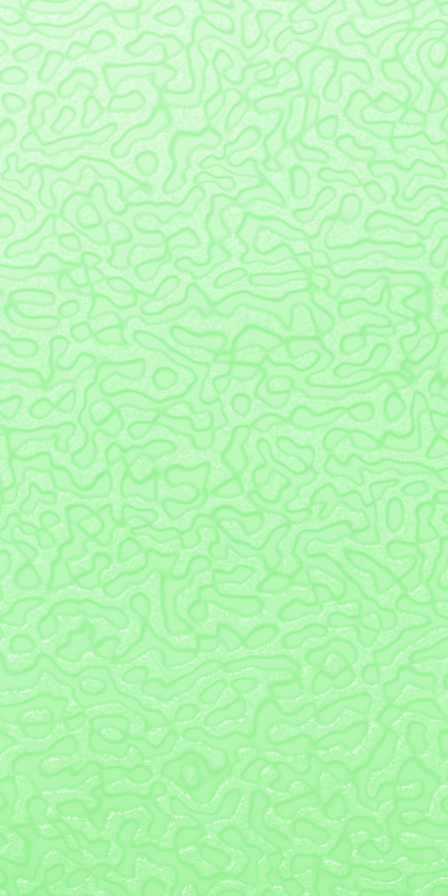
Reproduce this texture procedurally as a Shadertoy shader.

```glsl
// Embossed pale green leather: a random field of tilted waves forms
// worm-shaped pads. Their edges become soft grooves, the pads carry a fine
// grain, and a slanted light fades from the top to a glossier foot.

const float TAU = 6.2831853;
const int WAVES = 30;
const float MEAN_WAVENUMBER = 105.0;
const vec3 SHADE_GREEN = vec3(0.63, 0.95, 0.62);
const vec3 LIGHT_GREEN = vec3(0.84, 0.99, 0.84);

float hash(vec2 p) {
    vec3 q = fract(p.xyx * 0.1031);
    q += dot(q, q.yzx + 33.33);
    return fract((q.x + q.y) * q.z);
}

float valueNoise(vec2 p) {
    vec2 cell = floor(p);
    vec2 f = fract(p);
    f = f * f * (3.0 - 2.0 * f);
    float low = mix(hash(cell), hash(cell + vec2(1, 0)), f.x);
    float high = mix(hash(cell + vec2(0, 1)), hash(cell + vec2(1, 1)), f.x);
    return mix(low, high, f.y);
}

// Bends the plane so that the pads change direction from place to place
vec2 warp(vec2 p, float scale, float amount) {
    vec2 bend = vec2(valueNoise(p * scale), valueNoise(p * scale + 47.0));
    return p + amount * (bend - 0.5);
}

// Wave sum of unit variance: x is the height, yz its gradient
vec3 padField(vec2 p, float tilt, float spread) {
    vec3 field = vec3(0.0);
    for (int i = 0; i < WAVES; i++) {
        vec2 seed = vec2(float(i) * 7.0 + 3.0, 11.0);
        float turn = hash(seed) + hash(seed + 19.0) - 1.0;
        float angle = tilt + spread * turn;
        float wavelength = mix(0.046, 0.076, hash(seed + 37.0));
        vec2 k = TAU / wavelength * vec2(cos(angle), sin(angle));
        float phase = dot(k, p) + TAU * hash(seed + 61.0);
        field += vec3(cos(phase), -k * sin(phase));
    }
    return field * sqrt(2.0 / float(WAVES));
}

// Soft line of the given half width along distance zero
float groove(float dist, float halfWidth) {
    float x = dist / halfWidth;
    return exp(-x * x);
}

void mainImage(out vec4 fragColor, in vec2 fragCoord) {
    vec2 p = fragCoord / iResolution.x;
    vec2 uv = fragCoord / iResolution.xy;

    // Pad shapes and approximate distance to their edges
    vec3 field = padField(warp(p, 9.0, 0.045), 1.85, 1.75);
    float steepness = length(vec2(length(field.yz), 0.4 * MEAN_WAVENUMBER));
    float dist = (field.x + 0.15) / steepness;
    float pad = smoothstep(0.0, 0.006, dist);
    float edge = groove(dist, 0.0047);

    // Slope towards the light at the upper left
    float facing = dot(-field.yz / steepness, normalize(vec2(-0.45, 0.9)));

    // Fine grain, strongest on the pads
    vec2 grainPoint = warp(p, 60.0, 0.006);
    float grain = 0.6 * valueNoise(grainPoint * vec2(170.0, 210.0))
                + 0.4 * valueNoise(grainPoint * 330.0 + 9.0) - 0.5;

    // Broad light over the sheet
    float height = uv.y;
    float tone = mix(0.665, 0.825, height);
    tone += 0.04 * (0.5 - uv.x) * height;
    tone += 0.02 * (valueNoise(p * 4.0) - 0.5);

    // Grooves, pads and grain
    float grooveDepth = mix(0.06, 0.115, smoothstep(0.0, 0.6, height));
    tone -= grooveDepth * edge * (1.0 - 0.3 * facing);
    tone += pad * (0.012 + 0.1 * grain) + 0.02 * grain;

    // Broken gloss on the upper rims, mostly near the foot
    float gloss = mix(0.16, 0.03, smoothstep(0.0, 0.65, height));
    float rim = groove(dist - 0.0075, 0.0045) * smoothstep(0.2, 0.95, facing);
    tone += gloss * rim * smoothstep(-0.3, 0.25, grain);

    float lightness = (tone - SHADE_GREEN.r) / (LIGHT_GREEN.r - SHADE_GREEN.r);
    vec3 color = mix(SHADE_GREEN, LIGHT_GREEN, lightness);
    fragColor = vec4(clamp(color, 0.0, 1.0), 1.0);
}
```
